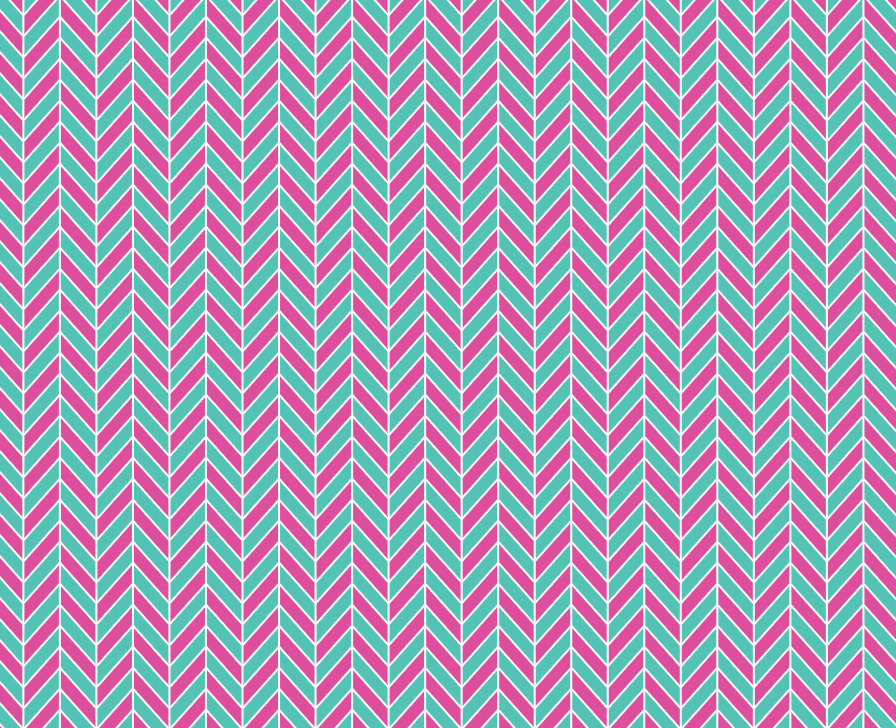
Write a WebGL 2 fragment shader that draws this pattern.

```glsl
#version 300 es
precision highp float;

uniform vec2 u_resolution;
out vec4 fragColor;

// Distance to the nearest whole number
float toInteger(float x) {
    return abs(fract(x - 0.5) - 0.5);
}

void main() {
    vec2 p = gl_FragCoord.xy / u_resolution.y;
    float pixel = 1.0 / u_resolution.y;

    // Columns, with the stripes folded into valleys and peaks between them
    float columnWidth = 0.05017;
    float column = (p.x - 0.0321) / columnWidth;
    float fold = abs(mod(column + 1.0, 2.0) - 1.0);

    // Slanted stripes, counted upwards
    float stripeHeight = 0.028846;
    float rise = 0.0561;
    float stripe = (p.y - fold * rise) / stripeHeight + 0.07;

    // Colours alternate along each column and across each seam
    vec3 teal = vec3(0.335, 0.76, 0.715);
    vec3 pink = vec3(0.865, 0.305, 0.61);
    float isPink = mod(floor(stripe) + floor(column), 2.0);
    vec3 color = mix(teal, pink, isPink);

    // White seams, measured at right angles to each line
    float slope = rise / columnWidth;
    float slantDistance = toInteger(stripe) * stripeHeight / sqrt(1.0 + slope * slope);
    float seamDistance = toInteger(column) * columnWidth;
    float lineDistance = min(slantDistance, seamDistance) - 0.00142;
    float line = clamp(0.5 - lineDistance / pixel, 0.0, 1.0);
    color = mix(color, vec3(0.985, 0.99, 0.99), line);

    fragColor = vec4(color, 1.0);
}
```
